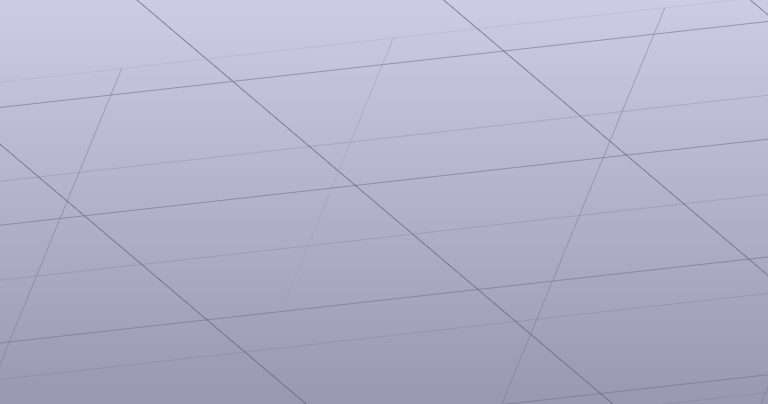
A Shadertoy shader for this pattern:

```glsl
// Four families of fine slanted lines crossing on a lavender-grey vertical gradient.

const float LINE_WIDTH = 0.0025;
const vec3 SKY_TOP = vec3(0.80, 0.80, 0.90);
const vec3 SKY_BOTTOM = vec3(0.597, 0.597, 0.69);
const vec3 DARK_INK = vec3(0.36, 0.36, 0.46);
const vec3 MID_INK = vec3(0.45, 0.45, 0.57);
const vec3 PALE_INK = vec3(0.62, 0.62, 0.705);

// Distance to the nearest parallel line (x) and the index of that line (y).
vec2 nearestLine(vec2 p, vec2 axis, float first, float pitch) {
    float u = (dot(p, axis) - first) / pitch;
    float index = floor(u + 0.5);
    return vec2(abs(u - index) * pitch / length(axis), index);
}

// Share of a pixel covered by a line, valid for lines thinner than a pixel.
float coverage(float dist, float width, float pixel) {
    float outer = clamp(0.5 + (0.5 * width - dist) / pixel, 0.0, 1.0);
    float inner = clamp(0.5 - (0.5 * width + dist) / pixel, 0.0, 1.0);
    return outer - inner;
}

vec3 inkLine(vec3 base, vec3 ink, float dist, float opacity, float pixel) {
    return mix(base, ink, opacity * coverage(dist, LINE_WIDTH, pixel));
}

void mainImage(out vec4 fragColor, in vec2 fragCoord) {
    // Canvas heights, measured downwards from the top edge
    float pixel = 1.0 / iResolution.y;
    vec2 p = vec2(fragCoord.x, iResolution.y - fragCoord.y) * pixel;
    vec3 color = mix(SKY_TOP, SKY_BOTTOM, p.y);

    vec2 shallowAxis = vec2(0.112, 1.0);
    float horizon = 0.2035;

    // Faint shallow lines, the topmost one palest
    vec2 faint = nearestLine(p, shallowAxis, horizon, 0.2452);
    bool isHorizon = faint.y < 0.5;
    color = inkLine(color, isHorizon ? PALE_INK : MID_INK, faint.x, 0.28, pixel);

    // Steep lines, cut off above the horizon; one melts into the gradient
    vec2 steep = nearestLine(p, vec2(1.0, 0.411), 0.371, 0.6412);
    bool isPale = abs(steep.y - 1.0) < 0.5;
    float below = clamp((dot(p, shallowAxis) - horizon) / pixel + 0.5, 0.0, 1.0);
    float melt = isPale ? 1.0 - smoothstep(0.7, 0.84, p.y) : 1.0;
    color = inkLine(color, isPale ? PALE_INK : MID_INK, steep.x,
                    below * melt * (isPale ? 0.55 : 0.45), pixel);

    // Stronger shallow lines
    vec2 strong = nearestLine(p, shallowAxis, 0.266, 0.2915);
    color = inkLine(color, MID_INK, strong.x, 0.6, pixel);

    // Dark falling diagonals
    vec2 diagonal = nearestLine(p, vec2(1.0, -1.1778), 0.339, 0.7592);
    color = inkLine(color, DARK_INK, diagonal.x, 0.65, pixel);

    fragColor = vec4(color, 1.0);
}
```
